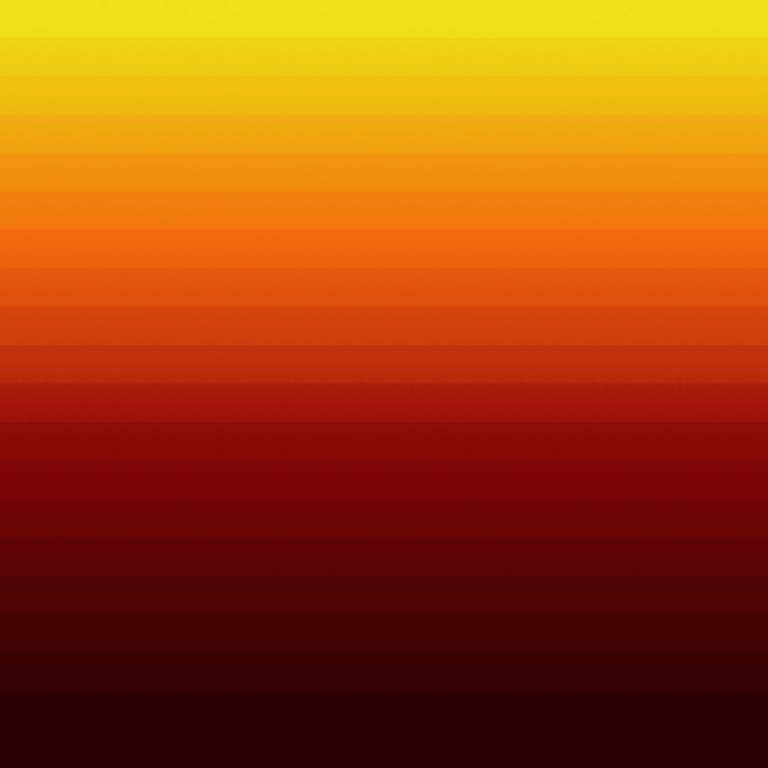
Reproduce this background procedurally as a Shadertoy shader.

```glsl
// Sunset backdrop: twenty flat horizontal bands from yellow through orange and red to near black.

const float BAND_COUNT = 20.0;
const float BAND_RAMP = 0.55;             // share of the colour change that happens inside a band
const vec2 GRAIN_CELLS = vec2(300.0, 150.0);
const float GRAIN_TONE = 0.22;            // grain shift along the gradient, in bands
const float GRAIN_LIGHT = 0.012;          // grain in brightness
const float FRINGE = 0.25;                // depth of the rougher strip beside each band edge

// Colour stops: x is the position in bands from the top, yzw is the colour.
const int STOP_COUNT = 12;
const vec4 STOPS[STOP_COUNT] = vec4[STOP_COUNT](
    vec4(0.5, 0.937, 0.878, 0.100),
    vec4(2.5, 0.937, 0.745, 0.058),
    vec4(4.5, 0.945, 0.565, 0.058),
    vec4(6.5, 0.945, 0.396, 0.054),
    vec4(8.5, 0.824, 0.251, 0.048),
    vec4(9.5, 0.745, 0.184, 0.046),
    vec4(10.5, 0.639, 0.088, 0.040),
    vec4(11.5, 0.533, 0.039, 0.030),
    vec4(12.5, 0.486, 0.020, 0.027),
    vec4(14.5, 0.361, 0.017, 0.019),
    vec4(17.5, 0.212, 0.008, 0.011),
    vec4(18.5, 0.167, 0.004, 0.007));

float hash(vec2 p) {
    vec3 q = fract(vec3(p.xyx) * 0.1031);
    q += dot(q, q.yzx + 33.33);
    return fract((q.x + q.y) * q.z);
}

float valueNoise(vec2 p) {
    vec2 cell = floor(p);
    vec2 f = fract(p);
    f = f * f * (3.0 - 2.0 * f);
    float low = mix(hash(cell), hash(cell + vec2(1.0, 0.0)), f.x);
    float high = mix(hash(cell + vec2(0.0, 1.0)), hash(cell + vec2(1.0, 1.0)), f.x);
    return mix(low, high, f.y);
}

vec3 sunsetColor(float tone) {
    vec3 color = STOPS[0].yzw;
    for (int i = 1; i < STOP_COUNT; i++) {
        float blend = (tone - STOPS[i - 1].x) / (STOPS[i].x - STOPS[i - 1].x);
        color = mix(color, STOPS[i].yzw, clamp(blend, 0.0, 1.0));
    }
    return color;
}

void mainImage(out vec4 fragColor, in vec2 fragCoord) {
    vec2 uv = fragCoord / iResolution.xy;

    // Staircase of bands, counted from the top, each with a gentle inner ramp
    float height = (1.0 - uv.y) * BAND_COUNT;
    float band = floor(height);
    float within = height - band;
    float pixel = BAND_COUNT / iResolution.y;
    float tone = band + 0.5 + (within - 0.5) * BAND_RAMP;
    float nextTone = band + 1.5 - 0.5 * BAND_RAMP;
    tone = mix(tone, nextTone, clamp((within - 1.0) / pixel + 1.0, 0.0, 1.0));

    // Fine grain, strongest beside the band edges
    float grain = valueNoise(uv * GRAIN_CELLS) - 0.5;
    float edgeDistance = min(within, 1.0 - within);
    float fringe = 1.0 - smoothstep(0.0, FRINGE, edgeDistance);
    tone += grain * GRAIN_TONE * mix(0.4, 1.0, fringe);

    vec3 color = sunsetColor(tone);
    color *= 1.0 + grain * GRAIN_LIGHT;
    fragColor = vec4(color, 1.0);
}
```
